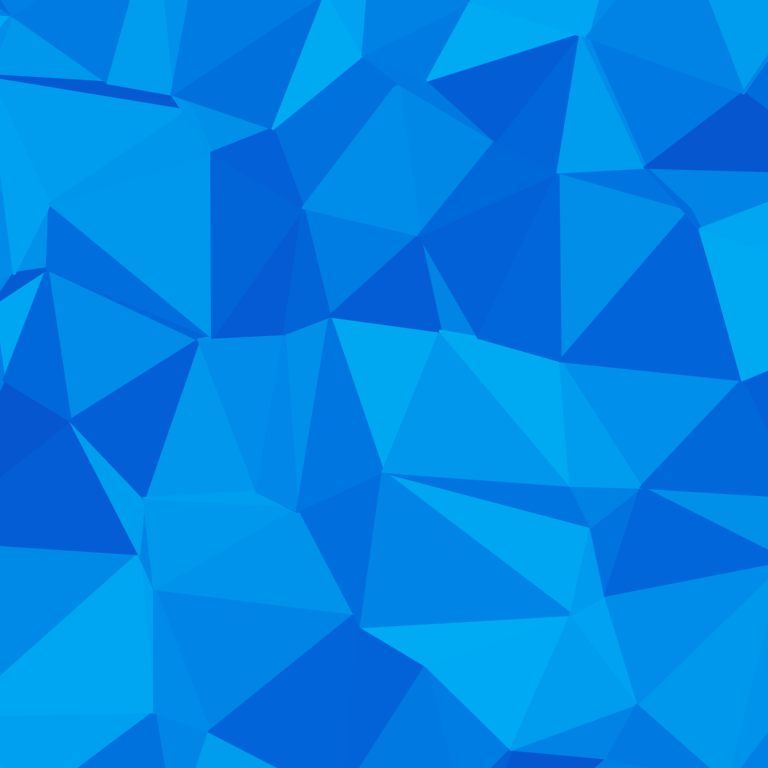
Reproduce this background procedurally as a three.js fragment shader.

```glsl
varying vec2 vUv;

vec2 hash2(vec2 p) {
  vec3 q = fract(vec3(p.xyx) * vec3(0.1031, 0.103, 0.0973));
  q += dot(q, q.yzx + 33.33);
  return fract((q.xx + q.yz) * q.zy);
}

// Lattice corner pushed far enough that some cells fold into slivers
vec2 corner(vec2 cell) {
  return cell + (hash2(cell + 71.0) - 0.5) * 1.36;
}

float segmentDistance(vec2 p, vec2 a, vec2 b) {
  vec2 edge = b - a;
  float along = clamp(dot(p - a, edge) / max(dot(edge, edge), 1e-6), 0.0, 1.0);
  return length(p - a - edge * along);
}

float cross2(vec2 a, vec2 b) {
  return a.x * b.y - a.y * b.x;
}

// Distance outside the triangle, zero within it
float triangleDistance(vec2 p, vec2 a, vec2 b, vec2 c) {
  vec3 side = vec3(cross2(b - a, p - a), cross2(c - b, p - b), cross2(a - c, p - c));
  side *= sign(cross2(b - a, c - a));
  if (min(side.x, min(side.y, side.z)) > 0.0) return 0.0;
  return min(segmentDistance(p, a, b), min(segmentDistance(p, b, c), segmentDistance(p, c, a)));
}

// Full up to the edge and a little beyond, so that neighbours leave no seam
float coverage(float dist) {
  return 1.0 - smoothstep(0.006, 0.022, dist);
}

vec3 blueRamp(float t) {
  float level = pow(t, 0.8);
  return vec3(0.02 * (1.0 - smoothstep(0.0, 0.25, level)),
              0.335 + 0.335 * level,
              0.81 + 0.145 * pow(level, 0.8));
}

void main() {
  // Turned lattice, about seven cells across
  vec2 p = mat2(0.93, 0.37, -0.37, 0.93) * vUv * 7.4 + 20.0;
  vec2 home = floor(p);
  vec3 color = blueRamp(0.5);

  // Facets painted over each other in a fixed order
  for (int j = -1; j <= 1; j++) {
    for (int i = -1; i <= 1; i++) {
      vec2 cell = home + vec2(float(i), float(j));
      vec2 a = corner(cell);
      vec2 b = corner(cell + vec2(1.0, 0.0));
      vec2 c = corner(cell + vec2(1.0, 1.0));
      vec2 d = corner(cell + vec2(0.0, 1.0));

      // Split along the shorter diagonal
      if (distance(b, d) < distance(a, c)) {
        vec2 first = a;
        a = b;
        b = c;
        c = d;
        d = first;
      }

      // Some pairs keep nearly the same shade
      vec2 shade = hash2(cell + 13.0);
      if (hash2(cell + 47.0).x < 0.25) shade.y = clamp(shade.x + 0.07, 0.0, 1.0);

      color = mix(color, blueRamp(shade.x), coverage(triangleDistance(p, a, b, c)));
      color = mix(color, blueRamp(shade.y), coverage(triangleDistance(p, a, c, d)));
    }
  }

  gl_FragColor = vec4(color, 1.0);
}
```
